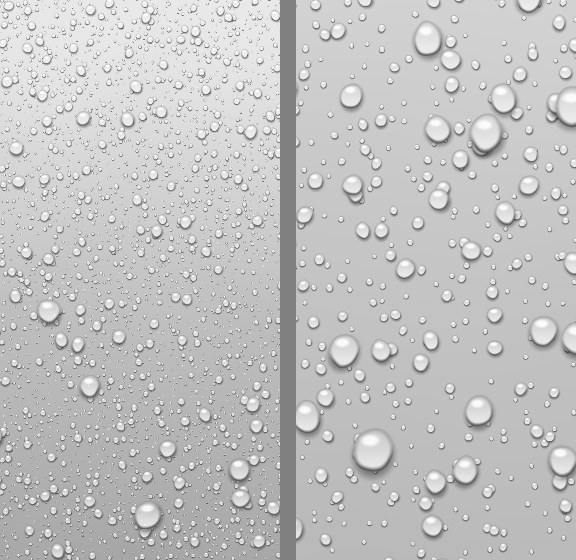
Left, the full canvas; right, a detail of the centre.
Give the GLSL for this texture, as a Shadertoy shader.

```glsl
// Draws clear water droplets of many sizes on a pale grey, top-lit surface.

const float SURFACE_TOP = 0.91;
const float SURFACE_MIDDLE = 0.765;
const float SURFACE_BOTTOM = 0.62;
const float WATER_GLOW = 0.95;
const float RIM_DARK = 0.26;

vec2 hash2(vec2 p) {
    vec3 h = fract(p.xyx * vec3(0.1031, 0.1030, 0.0973));
    h += dot(h, h.yzx + 33.33);
    return fract((h.xx + h.yz) * h.zy);
}

vec2 randomGradient(vec2 cell) {
    float angle = 6.2832 * hash2(cell).x;
    return vec2(cos(angle), sin(angle));
}

float gradientNoise(vec2 p) {
    vec2 i = floor(p), f = fract(p);
    vec2 u = f * f * f * (f * (f * 6.0 - 15.0) + 10.0);
    vec2 e = vec2(0.0, 1.0);
    float low = mix(dot(randomGradient(i), f),
                    dot(randomGradient(i + e.yx), f - e.yx), u.x);
    float high = mix(dot(randomGradient(i + e.xy), f - e.xy),
                     dot(randomGradient(i + e.yy), f - e.yy), u.x);
    return mix(low, high, u.y);
}

// 1 inside an ellipse, fading to 0 across its soft border
float softSpot(vec2 q, vec2 center, vec2 size, float softness) {
    float d = length((q - center) / size);
    return 1.0 - smoothstep(1.0 - softness, 1.0 + softness, d);
}

// Lays one droplet over a tone; q is measured in droplet radii
float addDrop(float under, float surface, vec2 q, float radius, float blur, vec2 seed) {
    // Cast shadow
    float shadow = softSpot(q, vec2(0.06, -0.22), vec2(1.0, 1.05), 0.3);
    float tone = under * (1.0 - 0.36 * shadow);

    // Uneven outline
    float wobble = 0.22 * gradientNoise(q * 0.8 + seed * 40.0);
    float edge = length(q * vec2(1.06, 0.96)) + wobble;
    float mask = 1.0 - smoothstep(1.0 - blur, 1.0 + blur, edge);

    // Body: light gathers low, rim darkens most at the bottom
    float low = 1.0 - smoothstep(-0.9, 0.7, q.y);
    float body = mix(surface, WATER_GLOW, 0.35 + 0.45 * low);
    float rim = smoothstep(0.74, 1.0, edge);
    float rimDepth = 0.3 + 0.6 * (1.0 - smoothstep(-0.8, 0.2, q.y - 0.2 * q.x));
    body = mix(body, RIM_DARK, rim * rimDepth);

    // Window glint and, in big drops, trapped bubbles
    float glint = softSpot(q, vec2(-0.12, 0.48), vec2(0.42, 0.25), 0.45);
    body = mix(body, 1.0, 0.9 * glint);
    float bubbles = smoothstep(0.38, 0.5, gradientNoise(q * 7.0 + seed * 90.0));
    body += 0.13 * bubbles * smoothstep(0.025, 0.035, radius) * (1.0 - rim);

    return mix(tone, body, mask);
}

// Scatters one size class over a jittered grid
float addDrops(float tone, float surface, vec2 p, float cellSize, float share,
               vec2 radii, float topLimit, float salt) {
    vec2 home = floor(p / cellSize);
    float pixel = 1.0 / iResolution.x;
    for (int y = -1; y <= 1; y++) {
        for (int x = -1; x <= 1; x++) {
            vec2 cell = home + vec2(x, y);
            vec2 seed = hash2(cell + salt);
            vec2 traits = hash2(cell + salt + 71.7);
            vec2 center = (cell + 0.1 + 0.8 * seed) * cellSize;
            if (traits.x > share || center.y > topLimit) continue;
            float radius = mix(radii.x, radii.y, traits.y * traits.y);
            vec2 q = (p - center) / radius;
            // Slight lean and stretch vary from drop to drop
            q.x += q.y * 0.25 * (seed.x - 0.5);
            q.y *= mix(0.88, 1.08, seed.y);
            if (dot(q, q) < 4.0) {
                float blur = min(0.75 * pixel / radius, 0.6);
                tone = addDrop(tone, surface, q, radius, blur, seed);
            }
        }
    }
    return tone;
}

void mainImage(out vec4 fragColor, in vec2 fragCoord) {
    vec2 p = fragCoord / iResolution.x;
    float height = fragCoord.y / iResolution.y;
    float top = iResolution.y / iResolution.x;

    // Lit surface with faint uneven shading
    float surface = mix(SURFACE_BOTTOM, SURFACE_MIDDLE, smoothstep(-0.3, 0.65, height));
    surface = mix(surface, SURFACE_TOP, smoothstep(0.4, 1.0, height));
    surface += 0.012 * gradientNoise(p * 3.0);

    // Droplets, from mist to large beads
    float tone = surface;
    tone = addDrops(tone, surface, p, 0.024, 0.70, vec2(0.0026, 0.0052), top + 1.0, 11.0);
    tone = addDrops(tone, surface, p, 0.042, 0.65, vec2(0.0060, 0.0105), top + 1.0, 137.0);
    tone = addDrops(tone, surface, p, 0.075, 0.60, vec2(0.0115, 0.0175), top + 1.0, 251.0);
    tone = addDrops(tone, surface, p, 0.125, 0.32, vec2(0.0180, 0.0260), top + 1.0, 379.0);
    tone = addDrops(tone, surface, p, 0.250, 0.40, vec2(0.0310, 0.0520), 0.68 * top, 463.0);

    fragColor = vec4(vec3(clamp(tone, 0.0, 1.0)), 1.0);
}
```
